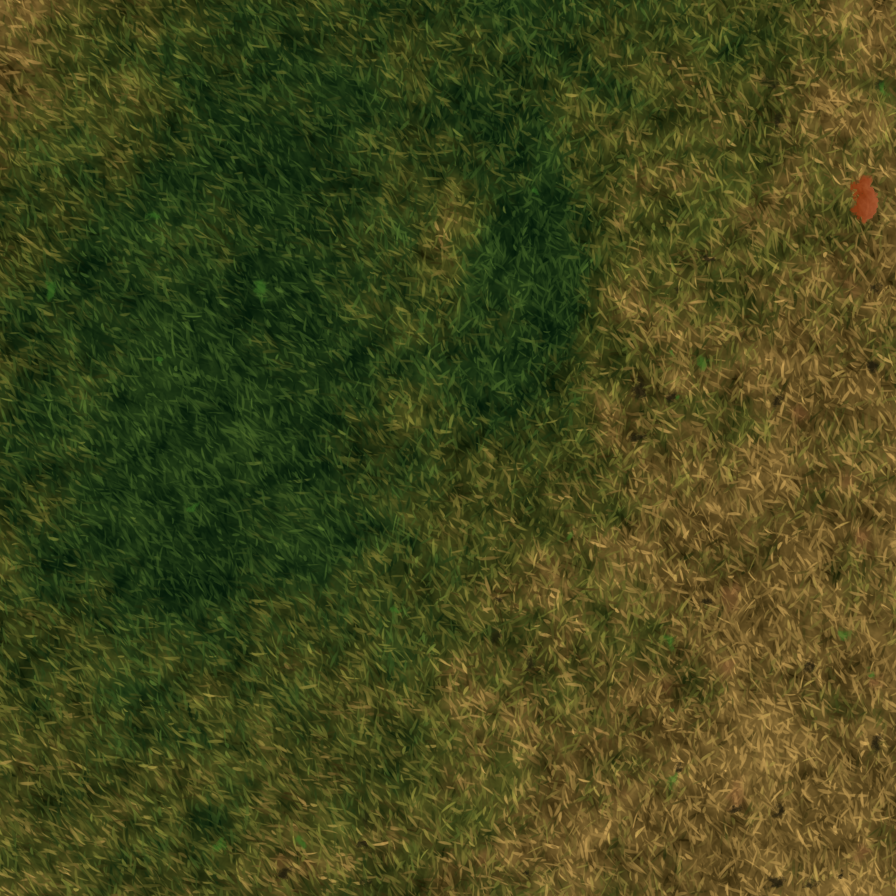
Give the GLSL for this texture, as a WebGL 1 fragment shader.

```glsl
precision highp float;
uniform vec2 u_resolution;

vec4 hash4(vec2 p) {
  vec4 q = fract(p.xyxy * vec4(.1031, .1030, .0973, .1099));
  q += dot(q, q.wzxy + 33.33);
  return fract((q.xxyz + q.yzzw) * q.zywx);
}

// Soft elliptical patch
float patchAt(vec2 p, vec2 center, vec2 radius) {
  p = (p - center) / radius;
  return exp(-dot(p, p));
}

// Layered, rotated sines, roughly -1 to 1
float ripples(vec2 p) {
  float sum = 0.0, amp = 0.5;
  for (int i = 0; i < 5; i++) {
    sum += amp * sin(p.x + 1.6 * sin(p.y * 0.8)) * cos(p.y + 1.3 * sin(p.x * 0.7));
    p = mat2(1.4, 1.2, -1.2, 1.4) * p + 3.7;
    amp *= 0.65;
  }
  return sum;
}

// Cellular noise: distance to the nearest scattered point
float cellular(vec2 p) {
  float nearest = 2.0;
  for (int y = -1; y <= 1; y++)
    for (int x = -1; x <= 1; x++) {
      vec2 cell = floor(p) + vec2(x, y);
      nearest = min(nearest, length(p - cell - hash4(cell).xy));
    }
  return nearest;
}

// Sparse blots, one per chosen cell
float blots(vec2 p, float scale, float chance, float seed) {
  p *= scale;
  vec4 h = hash4(floor(p) + seed);
  vec2 d = fract(p) - mix(vec2(0.3), vec2(0.7), h.xy);
  d.x *= 0.7 + h.w;
  return step(h.z, chance) * smoothstep(0.24, 0.04, length(d) / (0.5 + h.w));
}

// 0 is lush, 1 is parched
float drynessAt(vec2 p) {
  vec2 q = p + 0.035 * vec2(ripples(p * 17.0), ripples(p * 15.0 + 8.0));
  float dry = 0.5 + 0.48 * smoothstep(0.25, 0.95, q.x - 0.45 * q.y + 0.1);
  dry -= 0.6 * patchAt(q, vec2(0.23, 0.47), vec2(0.22, 0.22));
  dry -= 0.35 * patchAt(q, vec2(0.3, 0.8), vec2(0.22, 0.2));
  dry -= 0.65 * patchAt(q, vec2(0.59, 0.66), vec2(0.06, 0.17));
  dry -= 0.2 * patchAt(q, vec2(0.65, 0.98), vec2(0.25, 0.2));
  dry += 0.35 * patchAt(q, vec2(0.0, 0.96), vec2(0.12, 0.14));
  dry += 0.4 * patchAt(q, vec2(0.515, 0.75), vec2(0.025, 0.07));
  return dry + 0.28 * ripples(p * 24.0 + 2.0);
}

vec3 grassColor(float dry, float light) {
  light = max(light, -0.15);
  vec3 lush = mix(vec3(0.06, 0.14, 0.05), vec3(0.33, 0.44, 0.17), light);
  vec3 olive = mix(vec3(0.12, 0.15, 0.04), vec3(0.55, 0.53, 0.22), light);
  vec3 straw = mix(vec3(0.18, 0.14, 0.04), vec3(0.76, 0.61, 0.33), light);
  vec3 color = mix(lush, olive, smoothstep(0.05, 0.55, dry));
  return mix(color, straw, smoothstep(0.5, 0.95, dry));
}

void main() {
  vec2 p = gl_FragCoord.xy / u_resolution;
  float soft = max(0.001, 0.6 / min(u_resolution.x, u_resolution.y));
  float dry = drynessAt(p);

  // Ground shaded in clumps, paler where parched
  float clump = 0.16 * (0.5 - cellular(p * 38.0)) + 0.18 * ripples(p * 65.0 + 4.0);
  clump += 0.14 * ripples(p * 21.0 + 9.0) + 0.26 * (clamp(dry, 0.0, 1.1) - 0.5);
  vec3 color = grassColor(dry, 0.2 + clump);

  // Overlapping blades, brighter toward the top layers
  for (int i = 0; i < 9; i++) {
    float layer = float(i);
    float scale = 42.0 + 4.0 * layer;
    vec2 g = p * scale + layer * 0.37;
    for (int y = -1; y <= 1; y++)
      for (int x = -1; x <= 1; x++) {
        vec2 cell = floor(g) + vec2(x, y);
        vec4 h = hash4(cell + 71.0 * layer);
        vec4 k = hash4(cell + 71.0 * layer + 213.0);
        vec2 root = cell + h.xy;
        float side = smoothstep(0.35, 0.6, root.x / scale);
        float angle = mix(2.3, 1.8, side) + (h.z + k.x - 1.0) * mix(1.1, 1.7, side);
        vec2 dir = vec2(cos(angle), sin(angle));
        vec2 d = g - root;
        float along = dot(d, dir) / mix(0.3, 0.95, k.y);
        float across = dot(d, vec2(-dir.y, dir.x)) + 0.2 * (k.z - 0.5) * along * along;
        float width = mix(0.0008, 0.0022, h.w) * (1.0 - 0.6 * abs(along));
        float blade = smoothstep(width + soft, width - soft, abs(across) / scale);
        blade *= smoothstep(1.0, 0.5, abs(along));
        float light = 0.72 * k.w - 0.06 + 0.018 * layer + clump + 0.28 * step(0.92, k.z);
        color = mix(color, grassColor(dry + 0.5 * (k.x - 0.5), light), 0.76 * blade);
      }
  }

  // Bare reddish soil, shadowed holes and small leafy weeds
  vec2 q = p + 0.009 * vec2(ripples(p * 90.0), ripples(p * 80.0 + 5.0));
  float bare = smoothstep(0.65, 1.0, dry);
  color = mix(color, vec3(0.50, 0.31, 0.19), 0.4 * bare * blots(q, 14.0, 0.3, 5.0));
  color = mix(color, vec3(0.09, 0.08, 0.04), 0.75 * smoothstep(0.4, 0.7, dry) * blots(q, 26.0, 0.07, 40.0));
  color = mix(color, vec3(0.24, 0.45, 0.14), 0.6 * blots(q, 26.0, 0.03, 90.0));

  // One fallen leaf
  vec2 leaf = (q - vec2(0.965, 0.775)) / vec2(0.012, 0.03);
  color = mix(color, vec3(0.60, 0.27, 0.13) + 0.08 * leaf.x, 0.85 * smoothstep(1.1, 0.8, length(leaf)));
  gl_FragColor = vec4(color, 1.0);
}
```
